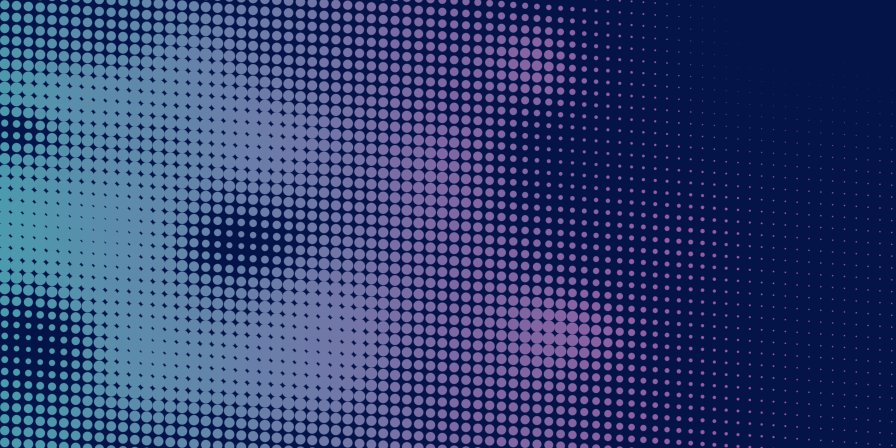
Write a WebGL 1 fragment shader that draws this background.

```glsl
precision highp float;
uniform vec2 u_resolution;

const float PITCH = 0.0264; // spacing of the dot grid
const float SLOPE = 0.07;   // downward slant of the rows

vec2 hashGradient(vec2 cell) {
  float angle = 6.2832 * fract(sin(dot(cell, vec2(127.1, 311.7))) * 4375.85);
  return vec2(cos(angle), sin(angle));
}

float gradientNoise(vec2 p) {
  vec2 i = floor(p);
  vec2 f = fract(p);
  vec2 w = f * f * (3.0 - 2.0 * f);
  float a = dot(hashGradient(i), f);
  float b = dot(hashGradient(i + vec2(1.0, 0.0)), f - vec2(1.0, 0.0));
  float c = dot(hashGradient(i + vec2(0.0, 1.0)), f - vec2(0.0, 1.0));
  float d = dot(hashGradient(i + 1.0), f - 1.0);
  return mix(mix(a, b, w.x), mix(c, d, w.x), w.y);
}

float blob(vec2 p, vec2 center, vec2 size) {
  vec2 d = (p - center) / size;
  return exp(-dot(d, d));
}

// Dot radius, in grid cells
float dotRadius(vec2 p) {
  // Overall fade toward the right and the upper right corner
  float r = mix(0.40, 0.06, smoothstep(0.95, 1.7, p.x + 0.35 * (p.y - 0.5)));
  r -= 0.055 * smoothstep(0.55, 0.95, p.y) * smoothstep(1.4, 1.75, p.x);

  // Soft irregularity of the clouds
  p += 0.025 * vec2(gradientNoise(p * 5.0), gradientNoise(p * 5.0 + 17.0));
  r += 0.03 * gradientNoise(p * 6.0) * (1.0 - smoothstep(1.0, 1.5, p.x));

  // Dense clouds on the left
  r += 0.18 * blob(p, vec2(0.17, 0.78), vec2(0.24, 0.075));
  r += 0.13 * blob(p, vec2(0.42, 0.87), vec2(0.12, 0.09));
  r += 0.18 * blob(p, vec2(0.57, 0.68), vec2(0.17, 0.12));
  r += 0.20 * blob(p, vec2(0.05, 0.50), vec2(0.22, 0.16));
  r += 0.17 * blob(p, vec2(0.29, 0.46), vec2(0.16, 0.20));
  r += 0.18 * blob(p, vec2(0.30, 0.20), vec2(0.12, 0.12));
  r += 0.15 * blob(p, vec2(0.50, 0.18), vec2(0.15, 0.10));
  r += 0.20 * blob(p, vec2(0.72, 0.25), vec2(0.16, 0.16));

  // Purple clouds on the right
  r += 0.10 * blob(p, vec2(0.96, 0.61), vec2(0.13, 0.13));
  r += 0.20 * blob(p, vec2(1.26, 0.26), vec2(0.14, 0.09));
  r += 0.22 * blob(p, vec2(1.20, 0.86), vec2(0.11, 0.10));
  r += 0.10 * blob(p, vec2(1.54, 0.47), vec2(0.12, 0.12));

  // Thin gaps
  r -= 0.22 * blob(p, vec2(0.02, 0.72), vec2(0.10, 0.045));
  r -= 0.22 * blob(p, vec2(0.09, 0.23), vec2(0.12, 0.085));
  r -= 0.18 * blob(p, vec2(0.53, 0.46), vec2(0.12, 0.075));
  r -= 0.10 * blob(p, vec2(1.24, 0.64), vec2(0.14, 0.12));
  return clamp(r, 0.0, 0.65);
}

vec3 dotColor(vec2 p) {
  float t = p.x + 0.12 * (p.y - 0.4);
  vec3 teal = vec3(0.29, 0.61, 0.68);
  vec3 steel = vec3(0.37, 0.54, 0.67);
  vec3 periwinkle = vec3(0.43, 0.48, 0.66);
  vec3 violet = vec3(0.50, 0.40, 0.64);
  vec3 orchid = vec3(0.60, 0.35, 0.64);
  vec3 color = mix(teal, steel, smoothstep(-0.05, 0.35, t));
  color = mix(color, periwinkle, smoothstep(0.3, 0.7, t));
  color = mix(color, violet, smoothstep(0.6, 1.1, t));
  return mix(color, orchid, smoothstep(1.05, 1.7, t));
}

void main() {
  vec2 p = gl_FragCoord.xy / u_resolution.y;
  float edge = 0.75 / u_resolution.y;
  vec3 color = vec3(0.016, 0.078, 0.285);

  // Slanted grid: blend the four dots around this point
  vec2 grid = vec2(p.x, p.y + SLOPE * p.x) / PITCH - vec2(0.4, 0.5);
  for (int j = 0; j < 2; j++) {
    for (int i = 0; i < 2; i++) {
      vec2 center = (floor(grid) + vec2(float(i), float(j)) + vec2(0.4, 0.5)) * PITCH;
      center.y -= SLOPE * center.x;
      float radius = dotRadius(center) * PITCH;
      float cover = 1.0 - smoothstep(-edge, edge, length(p - center) - radius);
      // Dots smaller than the edge width fade out
      cover *= min(1.0, radius / edge);
      color = mix(color, dotColor(center), cover);
    }
  }
  gl_FragColor = vec4(color, 1.0);
}
```
